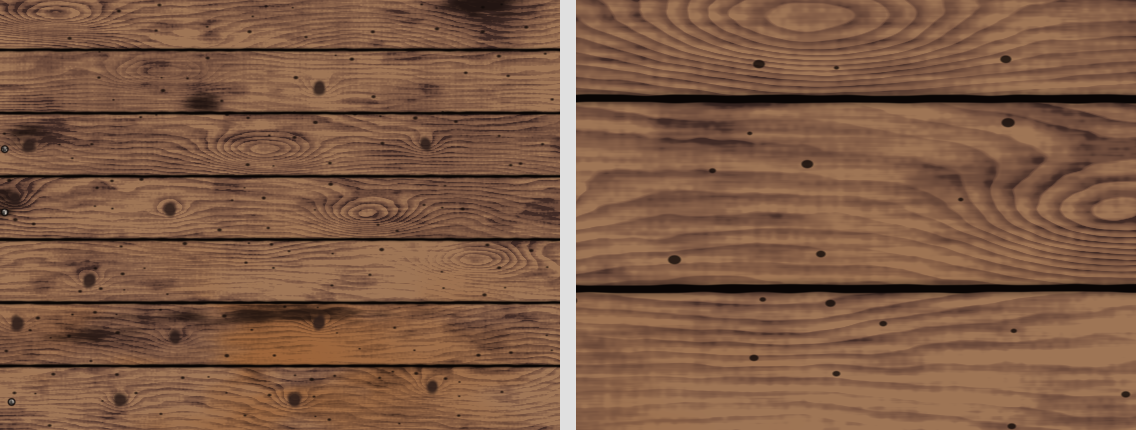
Left: the whole. Right: its middle third, enlarged.
Reproduce this texture procedurally as a Shadertoy shader.

```glsl
const float PITCH = 0.147;
const float FIRST_EDGE = 0.002;
const vec3 GAP = vec3(0.06, 0.035, 0.028);
const vec3 DARK = vec3(0.25, 0.165, 0.145);
const vec3 BROWN = vec3(0.42, 0.29, 0.23);
const vec3 TAN = vec3(0.52, 0.37, 0.28);
const vec3 PALE = vec3(0.62, 0.46, 0.335);
const vec3 AMBER = vec3(0.53, 0.33, 0.18);
const vec3 STEEL = vec3(0.62, 0.59, 0.56);

float hash(vec2 p) {
    p = fract(p * vec2(123.34, 456.21));
    p += dot(p, p + 45.32);
    return fract(p.x * p.y);
}

float noise(vec2 p) {
    vec2 i = floor(p), f = fract(p);
    f = f * f * (3.0 - 2.0 * f);
    return mix(mix(hash(i), hash(i + vec2(1, 0)), f.x),
               mix(hash(i + vec2(0, 1)), hash(i + vec2(1, 1)), f.x), f.y);
}

float fbm(vec2 p) {
    float sum = 0.0, amp = 0.533;
    for (int i = 0; i < 4; i++) {
        sum += amp * noise(p);
        p = p * 2.03 + 17.7;
        amp *= 0.5;
    }
    return sum;
}

float bump(vec2 p, vec2 center, vec2 radius) {
    vec2 d = (p - center) / radius;
    return exp(-dot(d, d));
}

// Dark to pale wood tones for t in 0..1
vec3 woodRamp(float t) {
    vec3 c = mix(DARK, BROWN, smoothstep(0.0, 0.35, t));
    c = mix(c, TAN, smoothstep(0.3, 0.68, t));
    return mix(c, PALE, smoothstep(0.62, 0.95, t));
}

// One broad oval per plank, then small knots; x = ring lift, y = dark core
vec2 knots(vec2 p, float id) {
    vec2 sum = vec2(0.0);
    float rough = 0.8 + 0.4 * noise(p * 60.0);
    for (int j = 0; j < 3; j++) {
        float k = float(j);
        float broad = j == 0 && id > 1.5 ? 1.0 : 0.0;
        float along = fract(0.215 + 0.815 * id + k * (0.27 + 0.1 * hash(vec2(id, k))));
        float height = 0.35 + 0.35 * hash(vec2(id + 3.0, k + 5.0));
        vec2 center = vec2(1.3 * along, FIRST_EDGE + PITCH * (id + height));
        float present = max(broad, step(0.45, hash(vec2(k + 9.0, id)) + step(id, 1.5)));
        vec2 reach = mix(vec2(0.035, 0.022), vec2(0.12, 0.04), broad);
        sum.x += present * mix(3.0, 8.0, broad) * bump(p, center, reach);
        sum.y += present * (1.0 - broad) * bump(p, center, vec2(0.017, 0.019) * rough);
    }
    return sum;
}

// Weathered patches at plank ends and along the second board
float stains(vec2 p, float id) {
    float s = 0.0;
    if (id == 1.0) s = bump(p, vec2(0.68, 0.268), vec2(0.42, 0.03))
                     + 0.7 * bump(p, vec2(0.2, 0.215), vec2(0.25, 0.04));
    if (id == 3.0) s = bump(p, vec2(0.01, 0.53), vec2(0.06, 0.05));
    if (id == 4.0) s = bump(p, vec2(0.07, 0.68), vec2(0.08, 0.04));
    if (id == 5.0) s = bump(p, vec2(0.47, 0.76), vec2(0.06, 0.04));
    if (id == 6.0) s = bump(p, vec2(1.12, 0.98), vec2(0.12, 0.06));
    return s * (0.35 + 1.2 * fbm(p * vec2(14.0, 65.0)));
}

// Sparse worm holes, one candidate per cell
float pits(vec2 p, float px) {
    vec2 cell = floor(p * 20.0);
    vec2 jitter = 0.2 + 0.6 * vec2(hash(cell + 2.0), hash(cell + 8.0));
    float radius = 0.0012 + 0.0025 * hash(cell + 31.0);
    float d = length((p - (cell + jitter) / 20.0) * vec2(0.7, 1.0));
    return step(0.72, hash(cell + 4.0)) * smoothstep(radius + px, radius - px, d);
}

void mainImage(out vec4 fragColor, in vec2 fragCoord) {
    float px = 1.0 / iResolution.y;
    vec2 p = fragCoord * px;
    float row = (p.y - FIRST_EDGE) / PITCH;
    float id = max(floor(row), 0.0);
    vec2 q = p + vec2(id * 5.31, id * 2.17);

    // Growth rings bent by slow noise and knots
    vec2 knot = knots(p, id);
    float warp = 9.0 * noise(q * vec2(2.6, 9.0)) + 1.6 * fbm(q * vec2(9.0, 24.0));
    float rings = 70.0 * p.y + warp + knot.x;
    float phase = fract(rings);
    float line = smoothstep(0.2, 0.85, phase) * (1.0 - smoothstep(0.85, 1.0, phase));
    line = mix(line, 0.4, smoothstep(0.3, 0.8, fwidth(rings)));
    line *= 0.35 + 1.1 * noise(q * vec2(5.0, 12.0) + 40.0);

    // Fibres, saw marks, blotches and wear
    float fibre = fbm(q * vec2(14.0, 210.0)) - 0.5;
    float saw = noise(q * vec2(190.0, 14.0)) - 0.5;
    float grit = noise(q * 230.0) - 0.5;
    float blotch = fbm(q * vec2(4.0, 10.0) + 9.0) - 0.5;
    float tone = 0.83 + 0.75 * fibre + 0.09 * saw + 0.16 * grit + 0.8 * blotch - 0.42 * line;
    tone += 0.12 * (hash(vec2(id, 6.0)) - 0.5);
    tone -= 0.35 * smoothstep(0.58, 0.78, fbm(q * vec2(11.0, 28.0) + 70.0));
    float stain = stains(p, id);
    vec3 color = woodRamp(tone - 0.55 * stain);
    float warm = bump(p, vec2(0.62, 0.16), vec2(0.5, 0.2)) * smoothstep(0.35, 0.65, fbm(q * vec2(3.0, 9.0)));
    color = mix(color, AMBER * (0.6 + 0.55 * clamp(tone, 0.0, 1.0)), 0.85 * warm);
    color = mix(color, GAP * 1.6, 0.75 * smoothstep(0.45, 1.1, stain));
    color = mix(color, DARK * 0.65, 0.85 * smoothstep(0.25, 0.75, knot.y));
    color = mix(color, GAP, 0.8 * pits(p, px));

    // Nail heads at the left end of three planks
    float nailed = id == 0.0 || id == 3.0 || id == 4.0 ? 1.0 : 0.0;
    vec2 nail = vec2(id == 0.0 ? 0.027 : 0.011, FIRST_EDGE + PITCH * (id + 0.43));
    float head = length(p - nail);
    color = mix(color, GAP, nailed * smoothstep(0.009 + px, 0.009 - px, head));
    color = mix(color, STEEL * (0.8 + grit), nailed * smoothstep(0.006 + px, 0.006 - px, head));

    // Dark gaps with worn edges
    float edge = abs(row - max(round(row), 1.0)) * PITCH;
    edge += 0.0016 * (noise(vec2(p.x * 45.0, id)) - 0.5);
    color *= mix(0.72, 1.0, smoothstep(0.002, 0.009, edge));
    color = mix(GAP * 0.6, color, smoothstep(0.003 - px, 0.003 + px, edge));
    fragColor = vec4(color, 1.0);
}
```
